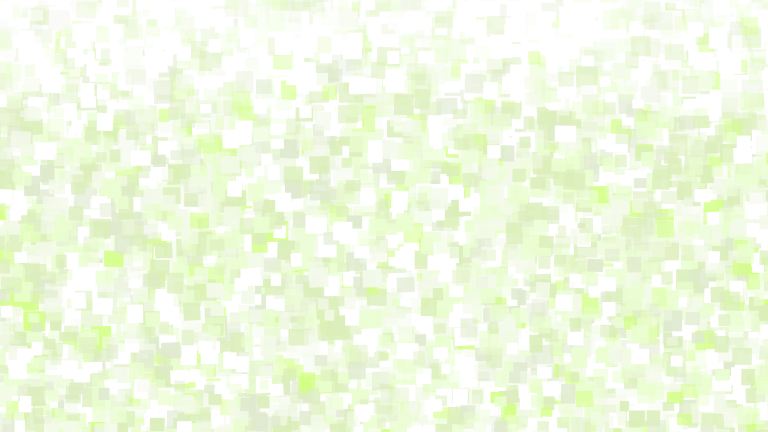
Give the GLSL for this background, as a WebGL 2 fragment shader.

```glsl
#version 300 es
precision highp float;
// Confetti of translucent, slightly tilted squares in pale greens on white.
// Jittered grids are stacked from large lime and white squares up to small
// leaf green ones; the colours fade to white towards the top.

uniform vec2 u_resolution;
out vec4 fragColor;

const float LAYERS = 12.0;

vec4 hash4(vec2 cell, float seed) {
    float n = dot(cell, vec2(127.1, 311.7)) + seed * 74.7;
    return fract(sin(n + vec4(0.0, 19.2, 41.9, 67.3)) * 43758.55);
}

float roundedBox(vec2 p, vec2 halfSize, float radius) {
    vec2 q = abs(p) - halfSize + radius;
    return length(max(q, 0.0)) + min(max(q.x, q.y), 0.0) - radius;
}

// Lime is commoner in the lower layers, leaf green in the upper ones.
vec3 pickGreen(float pick, float depth) {
    float limeShare = mix(0.14, 0.04, depth);
    float leafShare = mix(0.14, 0.27, depth);
    if (pick < limeShare) return vec3(0.83, 1.0, 0.52);
    pick -= limeShare;
    if (pick < leafShare) return vec3(0.86, 0.935, 0.73);
    pick -= leafShare;
    if (pick < 0.10) return vec3(0.875, 0.915, 0.81);
    return pick < 0.40 ? vec3(0.92, 0.995, 0.82) : vec3(0.957, 0.98, 0.92);
}

void main() {
    vec2 p = gl_FragCoord.xy / u_resolution.y;
    vec3 color = vec3(1.0);

    for (float layer = 0.0; layer < LAYERS; layer++) {
        float depth = layer / (LAYERS - 1.0);
        float cellSize = mix(0.085, 0.06, depth);
        vec2 shift = hash4(vec2(layer, 3.0), 5.0).xy;
        vec2 home = floor(p / cellSize + shift);

        for (int j = -1; j <= 1; j++)
        for (int i = -1; i <= 1; i++) {
            vec2 cell = home + vec2(i, j);
            vec4 place = hash4(cell, layer + 1.0);
            vec4 look = hash4(cell, layer + 31.0);
            vec2 center = (cell + place.xy - shift) * cellSize;

            // Size, proportion and a slight tilt
            float size = mix(0.03, 0.018, depth) * mix(0.62, 1.25, place.z);
            size *= mix(0.92, 1.08, clamp(center.y, 0.0, 1.0));
            float aspect = mix(0.86, 1.16, place.w);
            float angle = (look.x - 0.5) * 0.1;
            float c = cos(angle), s = sin(angle);
            vec2 local = mat2(c, -s, s, c) * (p - center);
            float d = roundedBox(local, size * vec2(aspect, 1.0 / aspect), 0.002);
            float cover = clamp(0.5 - d * u_resolution.y, 0.0, 1.0);

            // Opaque white or translucent green, paler near the top
            float fade = smoothstep(0.6, 1.0, center.y);
            float whiteShare = mix(0.34, 0.14, depth) + 0.35 * fade;
            bool isWhite = look.y < whiteShare;
            vec3 tint = isWhite ? vec3(1.0) : pickGreen(look.z, depth);
            float alpha = isWhite ? 1.0 : mix(0.35, 0.95, look.w) * mix(1.0, 0.4, fade);
            color = mix(color, tint, cover * alpha);
        }
    }
    fragColor = vec4(color, 1.0);
}
```
